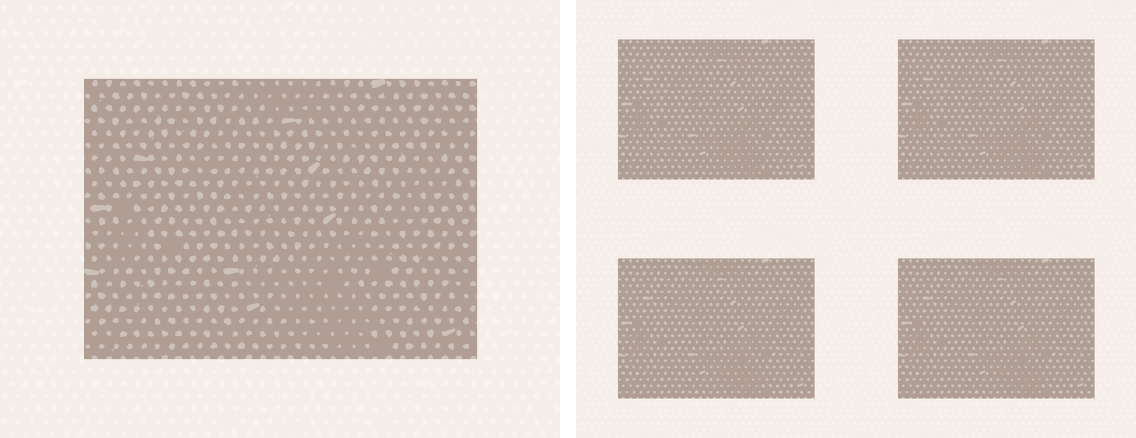
Left: one tile. Right: repeated 2 by 2.
This pattern is drawn by a Shadertoy shader. Its source:

```glsl
// Hand-stamped staggered dots: a taupe panel on a pale ground with faint dots.

const vec2  REPEATS       = vec2(40.0, 35.0);    // dots across, rows up
const vec2  PHASE         = vec2(-0.27, 0.16);   // lattice shift, in cells
const float PANEL_STAGGER = 0.5;                 // shift per row, in cells
const float GROUND_STAGGER = 18.0 / 35.0;        // whole shift over all rows, so it wraps
const vec2  PANEL_MIN     = vec2(0.150, 0.180);
const vec2  PANEL_MAX     = vec2(0.852, 0.820);
const vec2  WEAR_PATCHES  = vec2(10.0, 9.0);
const float RADIUS        = 0.217;               // in cell widths
const float RADIUS_SPREAD = 0.075;
const float WEAR          = 0.085;
const float JITTER        = 0.08;
const float SOFTNESS      = 0.045;
const float MISSING       = 0.012;
const float SMEARED       = 0.010;
const float CRUMBED       = 0.035;
const vec3  GROUND        = vec3(0.960, 0.930, 0.910);
const vec3  GROUND_DOT    = vec3(0.980, 0.948, 0.932);
const vec3  PANEL         = vec3(0.690, 0.620, 0.580);
const vec3  PANEL_DOT     = vec3(0.805, 0.762, 0.732);

vec4 hash4(vec2 p) {
    vec4 q = fract(p.xyxy * vec4(0.1031, 0.1030, 0.0973, 0.1099));
    q += dot(q, q.wzxy + 33.33);
    return fract((q.xxyz + q.yzzw) * q.zywx);
}

// Value noise that repeats after the given whole period.
float wrappedNoise(vec2 p, vec2 period) {
    vec2 i = floor(p), f = fract(p);
    f = f * f * (3.0 - 2.0 * f);
    vec2 a = mod(i, period), b = mod(i + 1.0, period);
    float low  = mix(hash4(a + 71.0).x, hash4(vec2(b.x, a.y) + 71.0).x, f.x);
    float high = mix(hash4(vec2(a.x, b.y) + 71.0).x, hash4(b + 71.0).x, f.x);
    return mix(low, high, f.y);
}

// Signed distance to one uneven dot, in cell widths.
float dotDistance(vec2 q, vec2 id) {
    vec4 h = hash4(id + 3.0), k = hash4(id + 151.0);
    q -= (h.xy - 0.5) * JITTER;

    // Size varies per dot and fades in worn patches
    float wear = wrappedNoise(id / REPEATS * WEAR_PATCHES, WEAR_PATCHES);
    float radius = RADIUS + (h.z - 0.5) * RADIUS_SPREAD
                 - WEAR * smoothstep(0.55, 0.95, wear);
    if (h.w < MISSING) radius = 0.0;

    // Loose crumb of paint beside the dot
    float crumb = 1e3;
    if (k.x < CRUMBED) {
        float turn = 6.2832 * k.y;
        crumb = length(q - 0.36 * vec2(cos(turn), sin(turn))) - 0.06;
    }

    // Rare smear towards a neighbour
    if (k.x > 1.0 - SMEARED) {
        float tilt = (k.y - 0.3) * 1.2;
        q = mat2(cos(tilt), -sin(tilt), sin(tilt), cos(tilt)) * q;
        float along = clamp(q.x, 0.0, 0.65);
        q.x -= along;
        radius *= 1.1 - 0.6 * along;
    }

    // Wobbling outline
    float angle = atan(q.y, q.x + 1e-5);
    float wobble = 0.11 * sin(2.0 * angle + 6.2832 * k.z)
                 + 0.08 * sin(3.0 * angle + 6.2832 * k.w)
                 + 0.06 * sin(5.0 * angle + 6.2832 * h.x);
    float body = radius > 0.0 ? length(q) - radius * (1.0 + wobble) : 1e3;
    return min(body, crumb);
}

// Coverage of a staggered lattice of dots.
float dots(vec2 uv, float stagger) {
    vec2 p = uv * REPEATS + PHASE;
    vec2 cellShape = vec2(1.0, iResolution.y * REPEATS.x / (iResolution.x * REPEATS.y));
    float nearest = 1e3;
    for (int j = -1; j <= 1; j++) {
        float row = floor(p.y) + float(j);
        float wrappedRow = mod(row, REPEATS.y);
        // Alternate rows for the half stagger, a closed drift otherwise
        float shift = stagger == 0.5 ? 0.5 * mod(wrappedRow, 2.0) : stagger * wrappedRow;
        float x = p.x - shift;
        for (int i = -1; i <= 1; i++) {
            float column = floor(x) + float(i);
            // Columns count from the shifted row, so the closing shift is undone in the id
            vec2 id = vec2(mod(column, REPEATS.x), wrappedRow);
            vec2 q = (vec2(x, p.y) - vec2(column, row) - 0.5) * cellShape;
            nearest = min(nearest, dotDistance(q, id));
        }
    }
    float soft = max(SOFTNESS, 0.6 * REPEATS.x / iResolution.x);
    return 1.0 - smoothstep(-soft, soft, nearest);
}

float panelMask(vec2 uv) {
    vec2 inside = min(uv - PANEL_MIN, PANEL_MAX - uv) * iResolution.xy;
    vec2 cover = clamp(inside + 0.5, 0.0, 1.0);
    return cover.x * cover.y;
}

void mainImage(out vec4 fragColor, in vec2 fragCoord) {
    vec2 uv = fragCoord / iResolution.xy;
    vec3 ground = mix(GROUND, GROUND_DOT, dots(uv, GROUND_STAGGER));
    vec3 panel = mix(PANEL, PANEL_DOT, dots(uv, PANEL_STAGGER));
    fragColor = vec4(mix(ground, panel, panelMask(uv)), 1.0);
}
```
